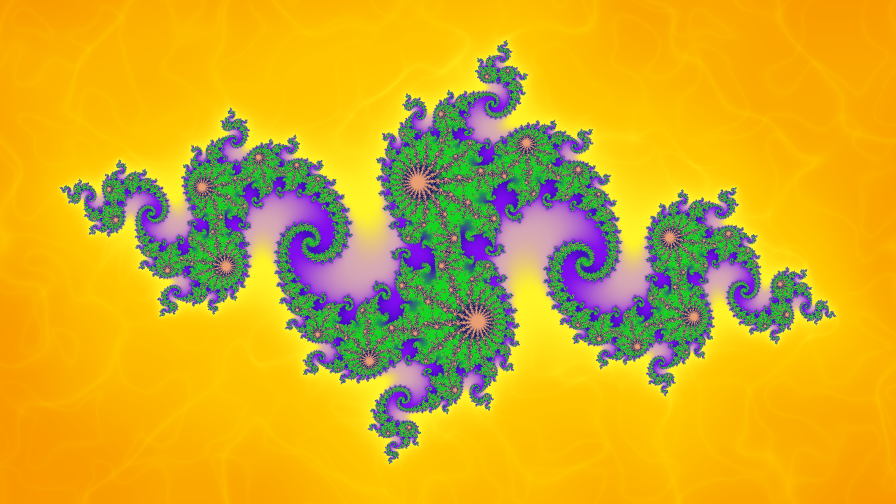
This background is drawn by a WebGL 2 fragment shader. Its source:

```glsl
#version 300 es
precision highp float;

uniform vec2 u_resolution;
out vec4 fragColor;

vec2 gradient(vec2 cell) {
    float h = fract(sin(dot(cell, vec2(127.1, 311.7))) * 43758.5);
    return vec2(cos(6.2832 * h), sin(6.2832 * h));
}

float gradientNoise(vec2 p) {
    vec2 i = floor(p), f = p - i;
    vec2 u = f * f * f * (f * (f * 6.0 - 15.0) + 10.0);
    vec2 e = vec2(1.0, 0.0);
    float bottom = mix(dot(gradient(i), f), dot(gradient(i + e), f - e), u.x);
    float top = mix(dot(gradient(i + e.yx), f - e.yx), dot(gradient(i + 1.0), f - 1.0), u.x);
    return mix(bottom, top, u.y);
}

// Thin branching ridges over broad soft patches
float veins(vec2 p) {
    vec2 warp = vec2(gradientNoise(p * 9.0), gradientNoise(p * 9.0 + 37.0));
    vec2 q = p + 0.07 * warp;
    float coarse = exp(-22.0 * abs(gradientNoise(q * 4.5)));
    float fine = exp(-16.0 * abs(gradientNoise(q * 11.0 + 8.0)));
    return 0.5 * coarse + 0.3 * fine + 0.7 * gradientNoise(p * 4.0 + 19.0) - 0.2;
}

// Octave of the smooth escape count for z -> z^2 + c
float escapeOctave(vec2 z) {
    float n = 0.0;
    for (int i = 0; i < 600; i++) {
        if (dot(z, z) > 1000.0) break;
        z = vec2(z.x * z.x - z.y * z.y, 2.0 * z.x * z.y) + vec2(-0.8, -0.156);
        n += 1.0;
    }
    float smoothCount = n + 1.0 - log2(max(0.5 * log2(max(dot(z, z), 1.1)), 0.1));
    return log2(max(smoothCount, 0.5));
}

vec3 palette(float t) {
    vec3 color = mix(vec3(0.97, 0.59, 0.0), vec3(1.0, 0.78, 0.0), smoothstep(-0.3, 2.1, t));
    color = mix(color, vec3(1.0, 0.96, 0.16), smoothstep(1.9, 3.7, t));
    color = mix(color, vec3(0.84, 0.66, 0.71), smoothstep(3.75, 4.35, t));
    color = mix(color, vec3(0.50, 0.05, 0.94), smoothstep(4.3, 5.1, t));
    color = mix(color, vec3(0.27, 0.03, 0.76), smoothstep(5.2, 5.6, t));
    color = mix(color, vec3(0.08, 0.84, 0.13), smoothstep(5.6, 6.1, t));
    color = mix(color, vec3(0.07, 0.10, 0.40), smoothstep(7.1, 7.6, t));
    return mix(color, vec3(0.92, 0.62, 0.45), smoothstep(7.8, 8.4, t));
}

void main() {
    vec2 center = (gl_FragCoord.xy - 0.5 * u_resolution) / u_resolution.y;
    float vein = veins(center);
    float c = cos(0.215), s = sin(0.215);
    mat2 tilt = mat2(c, s, -s, c);

    // Average a 3 by 3 grid inside each pixel
    vec3 color = vec3(0.0);
    for (int k = 0; k < 9; k++) {
        vec2 offset = (vec2(k % 3, k / 3) - 1.0) / (3.0 * u_resolution.y);
        float t = escapeOctave(tilt * (center + offset) * 1.955);
        t += 0.9 * vein * (1.0 - smoothstep(1.8, 3.4, t));
        color += palette(t);
    }
    fragColor = vec4(color / 9.0, 1.0);
}
```
